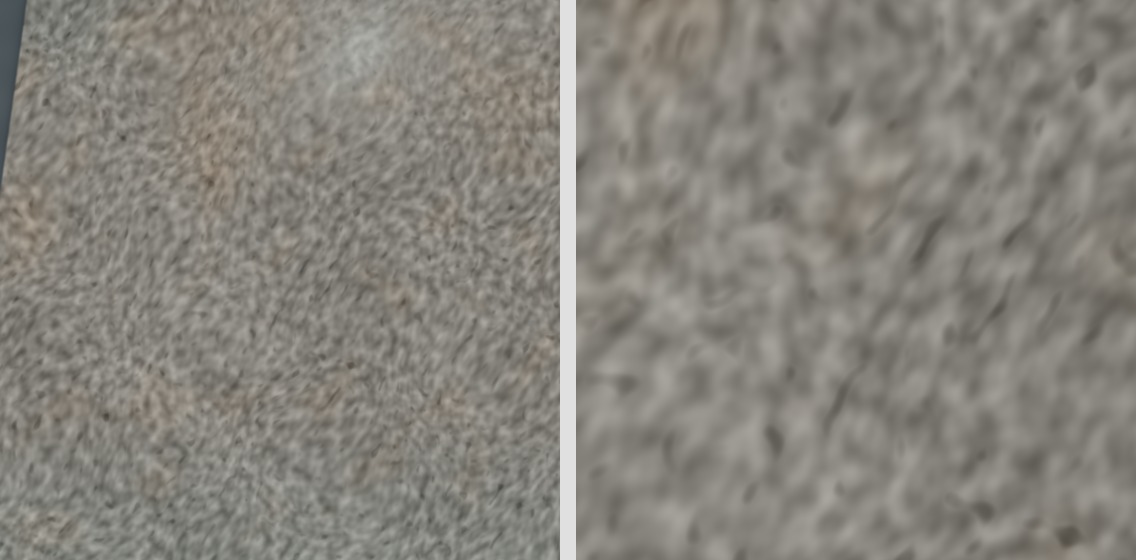
Left: the whole. Right: its middle third, enlarged.
A Shadertoy shader for this texture:

```glsl
// Worn speckled stone slab: fine slanted grain, dark flecks and soft stains,
// with a blurred blue-grey strip beyond the slab's slanted left edge.
// Layered gradient noise makes the grain; soft ellipses make the stains.

const vec3 STONE = vec3(0.527, 0.515, 0.488);
const vec3 WARM_TINT = vec3(0.030, 0.003, -0.020);
const vec3 COOL_TINT = vec3(-0.016, 0.002, 0.006);
const vec3 STRIP = vec3(0.30, 0.335, 0.355);
const float GRAIN_SCALE = 56.0;
const float GRAIN_STRETCH = 1.4;
const float GRAIN_ANGLE = 1.05;
const float GRAIN_CONTRAST = 0.19;
const float FLECK_DEPTH = 0.11;
const float CLOUD_CONTRAST = 0.045;
const float EDGE_TOP_X = 0.048;
const float EDGE_SLOPE = 0.139;
const float EDGE_BLUR = 0.003;

vec2 hashGradient(vec2 cell) {
    vec3 p = fract(cell.xyx * vec3(0.1031, 0.1030, 0.0973));
    p += dot(p, p.yzx + 33.33);
    float angle = 6.2832 * fract((p.x + p.y) * p.z);
    return vec2(cos(angle), sin(angle));
}

float gradientNoise(vec2 p) {
    vec2 cell = floor(p);
    vec2 f = p - cell;
    vec2 u = f * f * f * (f * (f * 6.0 - 15.0) + 10.0);
    vec2 e = vec2(1.0, 0.0);
    float a = dot(hashGradient(cell), f);
    float b = dot(hashGradient(cell + e), f - e);
    float c = dot(hashGradient(cell + e.yx), f - e.yx);
    float d = dot(hashGradient(cell + 1.0), f - 1.0);
    return mix(mix(a, b, u.x), mix(c, d, u.x), u.y);
}

mat2 rotation(float angle) {
    float c = cos(angle), s = sin(angle);
    return mat2(c, -s, s, c);
}

// Soft elliptical spot whose long axis lies at the given angle.
float stain(vec2 p, vec2 centre, vec2 radii, float angle) {
    vec2 q = rotation(angle) * (p - centre) / radii;
    return exp(-dot(q, q));
}

// Stretched grain, bent by a slow warp so that its lean varies.
vec2 grainSpace(vec2 p) {
    vec2 warp = vec2(gradientNoise(p * 5.0 + 7.0), gradientNoise(p * 5.0 + 31.0));
    vec2 q = rotation(GRAIN_ANGLE) * (p + 0.035 * warp);
    return q * vec2(1.0 / GRAIN_STRETCH, 1.0) * GRAIN_SCALE + 100.0;
}

void mainImage(out vec4 fragColor, in vec2 fragCoord) {
    vec2 uv = fragCoord / iResolution.xy;
    vec2 g = grainSpace(uv);

    // Grain and sparse dark flecks
    float grain = gradientNoise(g) + 0.5 * gradientNoise(rotation(0.6) * g * 1.8 + 40.0);
    float fleck = smoothstep(0.28, 0.58, gradientNoise(g * 1.1 + 211.0));
    float clouds = gradientNoise(uv * 4.0 + 3.0) + 0.6 * gradientNoise(uv * 11.0 + 17.0);

    // Glare softens the grain; grime darkens the slab
    float glare = stain(uv, vec2(0.645, 0.915), vec2(0.085, 0.045), 0.9);
    float haze = stain(uv, vec2(0.66, 0.92), vec2(0.26, 0.17), 0.5);
    float grime = stain(uv, vec2(0.39, 0.315), vec2(0.11, 0.03), -0.75)
                + 0.8 * stain(uv, vec2(0.13, 1.01), vec2(0.11, 0.06), 0.0)
                + 0.5 * stain(uv, vec2(0.04, 0.41), vec2(0.07, 0.12), 0.0);
    float sharpness = 1.0 - 0.4 * haze;

    vec3 color = STONE + CLOUD_CONTRAST * clouds;
    color += sharpness * (GRAIN_CONTRAST * grain - FLECK_DEPTH * fleck);
    color += 0.09 * glare + 0.025 * haze - 0.065 * grime;

    // Warm and cool tints
    float warm = stain(uv, vec2(0.38, 0.75), vec2(0.08, 0.09), 0.0)
               + stain(uv, vec2(0.05, 0.61), vec2(0.05, 0.08), 0.0)
               + 0.6 * stain(uv, vec2(0.34, 0.95), vec2(0.13, 0.08), 0.0)
               + 0.7 * stain(uv, vec2(0.92, 0.82), vec2(0.10, 0.08), 0.0)
               + 0.5 * smoothstep(0.1, 0.4, gradientNoise(uv * 9.0 + 61.0));
    float cool = smoothstep(0.3, 0.0, uv.y) + glare
               + stain(uv, vec2(0.12, 0.98), vec2(0.12, 0.10), 0.0);
    color += WARM_TINT * warm + COOL_TINT * cool;

    // Strip beyond the slanted edge, with a faint dark seam
    float edge = uv.x - EDGE_TOP_X + EDGE_SLOPE * (1.0 - uv.y);
    float onSlab = smoothstep(-EDGE_BLUR, EDGE_BLUR, edge);
    vec3 strip = STRIP + 0.03 * gradientNoise(uv * 14.0 + 90.0);
    strip -= 0.07 * exp(-abs(edge) / 0.006);
    color = mix(strip, color, onSlab);

    fragColor = vec4(clamp(color, 0.0, 1.0), 1.0);
}
```
